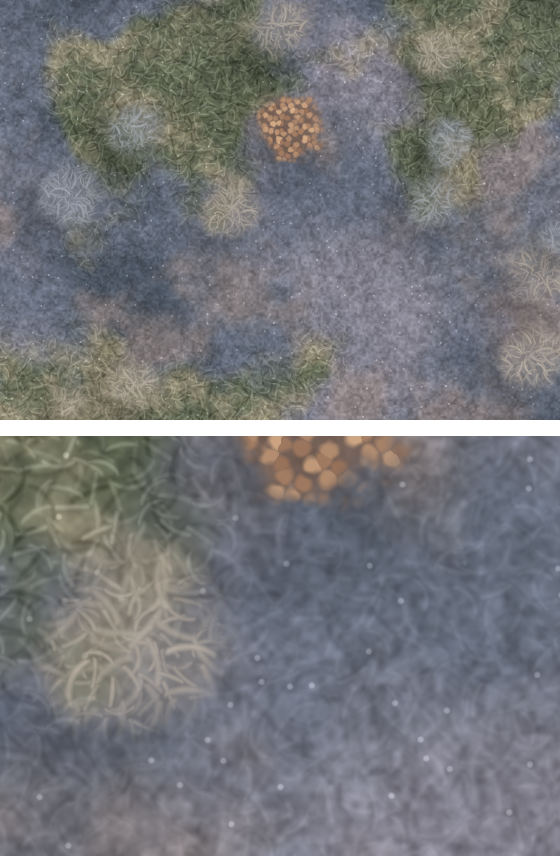
Top: the whole. Bottom: its middle third, enlarged.
Give the GLSL for this texture, as a Shadertoy shader.

```glsl
// Dry scrubland seen from above: blue-grey soil, olive grass, pale twiggy shrubs
// and one orange bush. Layered noise colours the ground; short curved strokes
// in jittered cells draw the litter, and radiating strokes draw the shrubs.

const vec3 SOIL_DARK   = vec3(0.30, 0.335, 0.385);
const vec3 SOIL_MID    = vec3(0.40, 0.43, 0.49);
const vec3 SOIL_LIGHT  = vec3(0.52, 0.51, 0.56);
const vec3 GRASS_GREEN = vec3(0.37, 0.40, 0.30);
const vec3 GRASS_STRAW = vec3(0.57, 0.54, 0.43);
const vec3 EARTH_PINK  = vec3(0.58, 0.52, 0.50);
const vec3 TWIG_WARM   = vec3(0.79, 0.74, 0.68);
const vec3 TWIG_COOL   = vec3(0.69, 0.71, 0.75);
const vec3 LEAF_DARK   = vec3(0.60, 0.44, 0.34);
const vec3 LEAF_LIGHT  = vec3(0.90, 0.73, 0.57);

const vec2 ORANGE_BUSH = vec2(0.695, 0.70);
const vec2 GREEN_PATCH = vec2(0.50, 0.90);
const vec2 CLEARING    = vec2(0.77, 0.39);
const vec2 BAND_START  = vec2(0.92, 0.80);
const vec2 BAND_END    = vec2(1.22, 0.36);
const float BUSH_RADIUS = 0.082;
const float SHRUB_CELL  = 0.20;
const float TURN        = 6.2832;

float hash12(vec2 p) {
    vec3 q = fract(p.xyx * 0.1031);
    q += dot(q, q.yzx + 33.33);
    return fract((q.x + q.y) * q.z);
}

vec2 hash22(vec2 p) {
    return vec2(hash12(p + 3.7), hash12(p.yx + 41.3));
}

float noise(vec2 p) {
    vec2 i = floor(p), f = fract(p);
    f = f * f * (3.0 - 2.0 * f);
    return mix(mix(hash12(i), hash12(i + vec2(1, 0)), f.x),
               mix(hash12(i + vec2(0, 1)), hash12(i + vec2(1, 1)), f.x), f.y);
}

float fbm(vec2 p) {
    float sum = 0.0, amp = 0.53;
    for (int i = 0; i < 4; i++) {
        sum += amp * noise(p);
        p = mat2(1.6, 1.2, -1.2, 1.6) * p + 17.3;
        amp *= 0.5;
    }
    return sum;
}

float blob(vec2 p, vec2 centre, float radius) {
    vec2 q = (p - centre) / radius;
    return exp(-dot(q, q));
}

// Curved strokes pointing away from a centre, turned at random by spread
float strokes(vec2 p, float cell, vec2 centre, float spread) {
    float cover = 0.0;
    for (int k = 0; k < 9; k++) {
        vec2 id = floor(p / cell) + vec2(k % 3 - 1, k / 3 - 1);
        vec2 h = hash22(id);
        vec2 middle = (id + h) * cell;
        vec2 away = middle - centre;
        float angle = atan(away.y, away.x) + (hash12(id + 71.0) - 0.5) * spread;
        vec2 dir = vec2(cos(angle), sin(angle)), q = (p - middle) / cell;
        float along = dot(q, dir);
        float across = dot(q, vec2(-dir.y, dir.x)) + (h.x - 0.5) * along * along;
        float d = length(vec2(max(abs(along) - 0.7, 0.0), across));
        cover = max(cover, (0.35 + 0.65 * h.y) * smoothstep(0.21, 0.0, d));
    }
    return cover;
}

// Rounded leaf clumps: x is coverage, y is brightness
vec2 leaves(vec2 p, float cell) {
    vec2 best = vec2(0.0);
    for (int k = 0; k < 9; k++) {
        vec2 id = floor(p / cell) + vec2(k % 3 - 1, k / 3 - 1);
        vec2 h = hash22(id + 9.0);
        float d = length(p / cell - id - h) + 0.25 * (noise(p * 170.0) - 0.5);
        float cover = smoothstep(0.65, 0.25, d);
        if (cover > best.x) best = vec2(cover, h.x);
    }
    return best;
}

vec3 ground(vec2 p) {
    float tone = fbm(p * 3.6 + 5.0) + 0.24 * blob(p, CLEARING, 0.15);
    vec3 col = mix(SOIL_DARK, SOIL_MID, smoothstep(0.28, 0.50, tone));
    col = mix(col, SOIL_LIGHT, smoothstep(0.50, 0.78, tone));
    float pink = smoothstep(0.56, 0.76, fbm(p * 4.2 + 31.0));
    col = mix(col, EARTH_PINK, 0.65 * pink);

    // Olive grass, greener in one patch
    float green = blob(p, GREEN_PATCH, 0.15);
    float grass = fbm(p * 3.8 + 12.0) + 0.3 * green - 0.2 * blob(p, CLEARING, 0.2);
    grass += 0.13 * smoothstep(0.35, 0.0, p.y) * smoothstep(0.9, 0.2, p.x);
    float straw = smoothstep(0.36, 0.68, fbm(p * 11.0 + 2.0)) * (1.0 - 0.6 * green);
    col = mix(col, mix(GRASS_GREEN, GRASS_STRAW, straw), 0.85 * smoothstep(0.48, 0.66, grass));

    // Grain, litter and small pale stones
    col *= 1.0 + 0.38 * (fbm(p * 48.0) - 0.5) + 0.22 * (noise(p * 150.0) - 0.5);
    float litter = strokes(p, 0.017, vec2(0.0), TURN);
    float shade = strokes(p + 5.0, 0.021, vec2(0.0), TURN);
    col += (0.085 * litter - 0.07 * shade) * (0.5 + smoothstep(0.4, 0.65, grass));
    vec2 id = floor(p / 0.022);
    float stone = length(p / 0.022 - id - 0.25 - 0.5 * hash22(id + 5.0));
    return col + 0.17 * step(0.86, hash12(id)) * smoothstep(0.16, 0.05, stone);
}

vec3 addShrubs(vec3 col, vec2 p) {
    vec2 band = BAND_END - BAND_START;
    for (int k = 0; k < 9; k++) {
        vec2 id = floor(p / SHRUB_CELL) + vec2(k % 3 - 1, k / 3 - 1);
        vec2 h = hash22(id + 20.0);
        vec2 centre = (id + 0.15 + 0.7 * h) * SHRUB_CELL;
        float t = clamp(dot(centre - BAND_START, band) / dot(band, band), 0.0, 1.0);
        float chance = 0.33 + 0.6 * blob(centre, BAND_START + t * band, 0.16);
        chance -= blob(centre, CLEARING, 0.16) + blob(centre, ORANGE_BUSH, 0.12);
        if (hash12(id + 55.0) > chance) continue;

        float radius = mix(0.055, 0.105, h.y);
        float ragged = 0.8 * (fbm(p * 17.0 + h * 9.0) - 0.5);
        float body = smoothstep(1.1, 0.35, length(p - centre) / radius + ragged);
        float shadow = blob(p, centre - vec2(0.45, 0.5) * radius, radius);
        col *= 1.0 - 0.22 * shadow * (1.0 - body);
        vec3 twig = mix(TWIG_COOL, TWIG_WARM, smoothstep(0.2, 0.7, hash12(id + 8.0)));
        float cover = max(strokes(p, 0.025, centre, 1.7), 0.8 * strokes(p, 0.015, centre, 2.4));
        col = mix(col, twig * 0.74, 0.5 * body);
        col = mix(col, twig, 0.72 * body * cover);
    }
    return col;
}

vec3 addOrangeBush(vec3 col, vec2 p) {
    float edge = length(p - ORANGE_BUSH) / BUSH_RADIUS + 0.7 * (fbm(p * 22.0) - 0.5);
    float body = smoothstep(1.1, 0.8, edge);
    col *= 1.0 - 0.2 * blob(p, ORANGE_BUSH - vec2(0.03), 0.10);
    vec2 leaf = leaves(p, 0.0155);
    col = mix(col, LEAF_DARK * 0.85, 0.6 * body);
    return mix(col, mix(LEAF_DARK, LEAF_LIGHT, leaf.y), 0.85 * body * leaf.x);
}

void mainImage(out vec4 fragColor, in vec2 fragCoord) {
    vec2 p = fragCoord / iResolution.y;
    vec3 col = addOrangeBush(addShrubs(ground(p), p), p);
    fragColor = vec4(clamp(col, 0.0, 1.0), 1.0);
}
```
